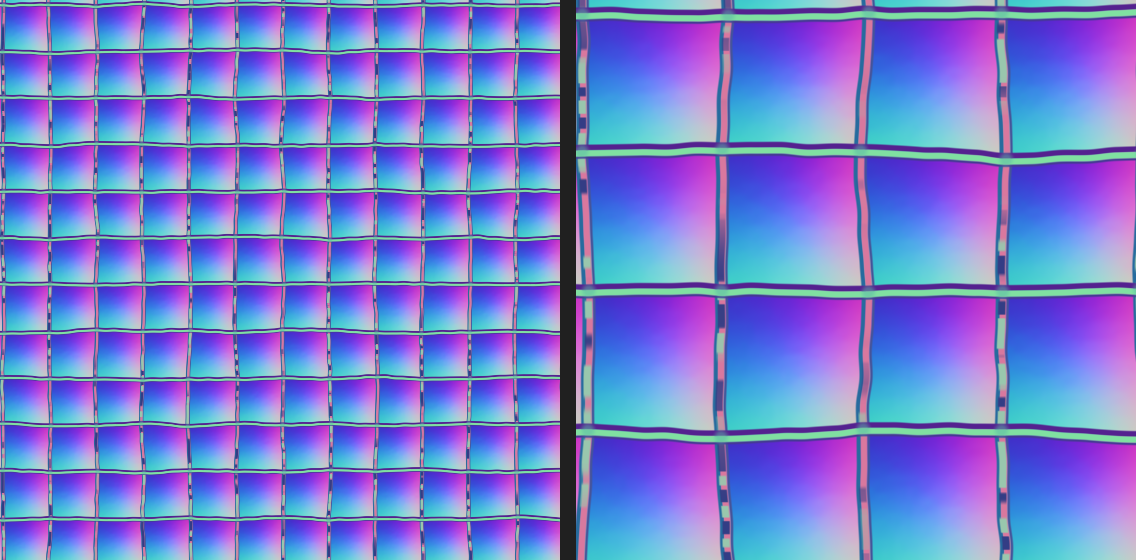
Left: the whole. Right: its middle third, enlarged.
A WebGL 1 fragment shader for this texture map:

```glsl
precision highp float;
// Normal-map style grid of hand-laid square tiles with raised, beaded joints.
// Each tile is a pillow whose slope becomes colour; the joints follow wobbling
// grid lines. All noise wraps on the tile count, so the result repeats.

uniform vec2 u_resolution;

const float TILES = 12.0;
const vec2 GRID_SHIFT = vec2(-0.06, 0.10);
const float WOBBLE = 0.075;          // slow wandering of the lines, in tiles
const float RAGGED = 0.018;          // fine unevenness of the lines
const float JOINT_HALF = 0.048;
const float BUMP = 0.10;             // surface grain slope
const vec3 ROW_GREEN = vec3(0.50, 0.88, 0.63);
const vec3 ROW_PURPLE = vec3(0.33, 0.13, 0.56);
const vec3 ROW_EDGE = vec3(0.27, 0.22, 0.58);
const vec3 COLUMN_TEAL = vec3(0.15, 0.42, 0.62);
const vec3 COLUMN_PINK = vec3(0.85, 0.47, 0.62);
const vec3 COLUMN_EDGE = vec3(0.27, 0.33, 0.60);
const vec3 BEAD_PALE = vec3(0.60, 0.78, 0.68);
const vec3 BEAD_DARK = vec3(0.20, 0.24, 0.52);

float hash(vec2 p) {
  return fract(sin(dot(p, vec2(127.1, 311.7))) * 43758.5);
}

// Value noise that wraps after the given whole-number period.
float noise(vec2 p, vec2 period, float seed) {
  vec2 cell = floor(p);
  vec2 f = fract(p);
  f = f * f * (3.0 - 2.0 * f);
  vec2 a = mod(cell, period) + seed;
  vec2 b = mod(cell + 1.0, period) + seed;
  return mix(mix(hash(a), hash(vec2(b.x, a.y)), f.x),
             mix(hash(vec2(a.x, b.y)), hash(b), f.x), f.y);
}

// Position of a numbered grid line at a point along it.
float linePosition(float index, float along, float seed) {
  float slow = noise(vec2(index, along), vec2(TILES), seed) - 0.5;
  float fine = noise(vec2(index, along * 5.0), vec2(TILES, TILES * 5.0), seed + 3.0) - 0.5;
  return index + WOBBLE * slow + RAGGED * fine;
}

// x: signed distance to the nearest line, y: place inside the tile from -1 to 1.
vec2 locate(float across, float along, float seed) {
  float nearest = floor(across + 0.5);
  float here = linePosition(nearest, along, seed);
  float d = across - here;
  float side = d < 0.0 ? -1.0 : 1.0;
  float width = abs(linePosition(nearest + side, along, seed) - here);
  float inside = (abs(d) - JOINT_HALF) / (width - 2.0 * JOINT_HALF);
  return vec2(d, side * (clamp(inside, 0.0, 1.0) * 2.0 - 1.0));
}

float band(float d, float low, float high, float soft) {
  return smoothstep(low - soft, low + soft, d) - smoothstep(high - soft, high + soft, d);
}

float grain(vec2 g) {
  float coarse = noise(g * vec2(9.0, 12.0), TILES * vec2(9.0, 12.0), 17.0);
  float fine = noise(g * 22.0, vec2(TILES * 22.0), 29.0);
  return coarse * 0.7 + fine * 0.3;
}

vec3 tileColour(vec2 p, vec2 g) {
  vec2 slope = vec2(-0.15 + 0.975 * p.x + 0.275 * p.x * p.x, -1.05 * p.y);
  float e = 0.03;
  float h = grain(g);
  slope += BUMP * vec2(h - grain(g + vec2(e, 0.0)), grain(g + vec2(0.0, e)) - h);
  vec3 normal = normalize(vec3(slope, 1.0));
  return (0.5 + 0.5 * normal) * vec3(1.0, 1.0, 0.98);
}

void main() {
  vec2 g = gl_FragCoord.xy / u_resolution * TILES + GRID_SHIFT;
  float soft = max(0.6 * TILES / u_resolution.x, 0.008);
  vec2 column = locate(g.x, g.y, 5.0);
  vec2 row = locate(g.y, g.x, 41.0);

  vec3 colour = tileColour(vec2(column.y, row.y), g);

  // Upright joints, broken up by small beads
  float index = floor(g.x + 0.5);
  float dx = column.x;
  colour = mix(colour, COLUMN_TEAL, band(dx, -0.048, -0.016, soft));
  colour = mix(colour, COLUMN_EDGE, band(dx, 0.028, 0.046, soft));
  colour = mix(colour, COLUMN_PINK, band(dx, -0.018, 0.028, soft));
  float bead = noise(vec2(index, g.y * 9.0), vec2(TILES, TILES * 9.0), 61.0);
  float worn = smoothstep(0.1, 0.55, noise(vec2(index, g.y), vec2(TILES), 73.0));
  float core = band(dx, -0.030, 0.022, soft) * worn;
  colour = mix(colour, BEAD_PALE, core * smoothstep(0.55, 0.70, bead));
  colour = mix(colour, BEAD_DARK, core * (1.0 - smoothstep(0.28, 0.42, bead)));

  // Level joints: dark upper flank, green lower flank, thin dark foot
  float dy = row.x;
  colour = mix(colour, ROW_PURPLE, band(dy, 0.006, 0.048, soft));
  colour = mix(colour, ROW_EDGE, band(dy, -0.052, -0.034, soft));
  colour = mix(colour, ROW_GREEN, band(dy, -0.036, 0.008, soft));

  // Teal smear where joints cross
  float crossing = (1.0 - smoothstep(0.02, 0.07, length(vec2(dx, dy))));
  colour = mix(colour, vec3(0.36, 0.72, 0.66), 0.5 * crossing);

  gl_FragColor = vec4(colour, 1.0);
}
```
